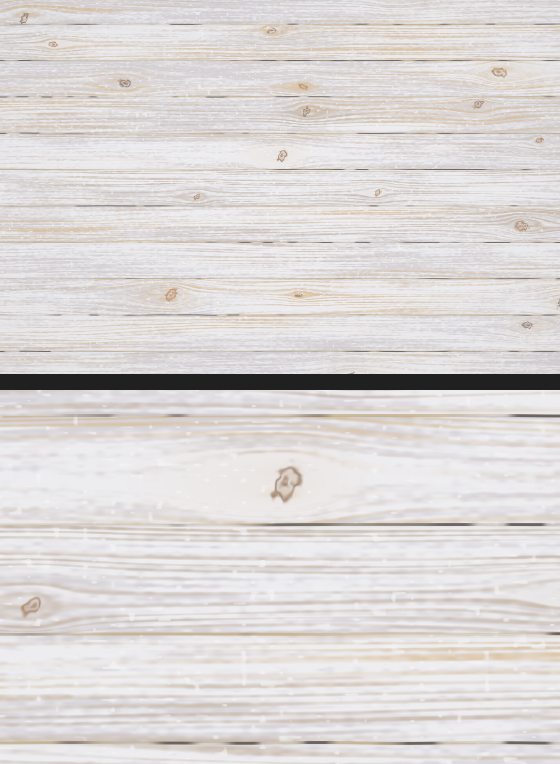
Top: the whole. Bottom: its middle third, enlarged.
Reproduce this texture procedurally as a WebGL 1 fragment shader.

```glsl
precision highp float;
// Whitewashed horizontal boards: thin broken seams split the canvas into
// planks. Fine growth lines flow around hashed knots, and worn paint lets
// warm wood show through along those lines in long patches.

uniform vec2 u_resolution;

// Lengths are fractions of the canvas height.
const float PLANK_PITCH = 0.0972;
const float FIRST_SEAM = 0.0605;
const float SEAM_HALF_WIDTH = 0.0013;
const float KNOT_SPACING = 0.6;
const float KNOT_CHANCE = 0.75;
const float KNOT_MIN = 0.009;
const float KNOT_MAX = 0.021;
const float GRAIN_SPACING = 0.0088;
const float GRAIN_WAVE = 0.020;
const float WEAR_AMOUNT = 0.95;

const vec3 PAINT = vec3(0.922, 0.920, 0.932);
const vec3 PAINT_SHADE = vec3(0.835, 0.822, 0.840);
const vec3 PAINT_FLECK = vec3(0.95, 0.95, 0.96);
const vec3 WOOD = vec3(0.85, 0.75, 0.61);
const vec3 WOOD_GREY = vec3(0.77, 0.72, 0.68);
const vec3 KNOT_WARM = vec3(0.74, 0.57, 0.40);
const vec3 KNOT_GREY = vec3(0.50, 0.44, 0.42);
const vec3 SEAM_TAN = vec3(0.76, 0.68, 0.54);
const vec3 SEAM_DARK = vec3(0.38, 0.34, 0.31);

float hash(vec2 p) {
  vec3 q = fract(vec3(p.xyx) * 0.1031);
  q += dot(q, q.yzx + 33.33);
  return fract((q.x + q.y) * q.z);
}

float noise(vec2 p) {
  vec2 i = floor(p);
  vec2 f = fract(p);
  f = f * f * (3.0 - 2.0 * f);
  float low = mix(hash(i), hash(i + vec2(1.0, 0.0)), f.x);
  float high = mix(hash(i + vec2(0.0, 1.0)), hash(i + 1.0), f.x);
  return mix(low, high, f.y);
}

// Returns grain bend, halo, knot mask and knot greyness.
vec4 knots(vec2 p, float plank) {
  vec4 result = vec4(0.0);
  float cell = floor(p.x / KNOT_SPACING);
  for (int i = -1; i <= 1; i++) {
    vec2 id = vec2(cell + float(i), plank) + 40.0;
    if (hash(id) > KNOT_CHANCE) continue;
    float size = mix(KNOT_MIN, KNOT_MAX, hash(id + 11.3));
    vec2 spot = vec2(mix(0.1, 0.9, hash(id + 23.7)), mix(0.15, 0.85, hash(id + 37.1)));
    vec2 d = p - vec2((cell + float(i) + spot.x) * KNOT_SPACING,
                      FIRST_SEAM + (plank + spot.y) * PLANK_PITCH);

    // Streamlines around an obstacle that is longer on one side.
    float side = hash(id + 81.0) < 0.5 ? -1.0 : 1.0;
    float reach = size * size * 2.4;
    vec2 e = d * vec2(d.x * side > 0.0 ? 0.3 : 0.6, 1.0);
    float r2 = dot(e, e);
    result.x -= d.y * reach / (r2 + reach * 0.6);
    result.y += exp(-r2 / (reach * 1.6));

    // Tilted oval core, densest in the middle and along a soft rim.
    float tilt = (hash(id + 51.9) - 0.3) * 1.6;
    vec2 t = vec2(cos(tilt) * d.x + sin(tilt) * d.y, cos(tilt) * d.y - sin(tilt) * d.x);
    float radius = length(t * vec2(0.8, 1.35)) / size + (noise(p * 190.0) - 0.5) * 0.5;
    float ring = 0.62 + 0.38 * cos((radius - 0.65) * 10.0);
    float core = (1.0 - smoothstep(0.6, 1.05, radius)) * ring;
    result.z = max(result.z, core);
    result.w = mix(result.w, hash(id + 67.0), step(0.001, core));
  }
  return result;
}

void main() {
  vec2 p = gl_FragCoord.xy / u_resolution.y;
  float pixel = 1.0 / u_resolution.y;
  float row = (p.y - FIRST_SEAM) / PLANK_PITCH;
  float plank = floor(row);
  float shift = (plank + 3.0) * 17.3;
  vec4 knot = knots(p, plank);

  // Growth lines of uneven spacing follow a wavy, knot-bent height.
  float wave = noise(vec2(p.x * 1.8 + shift, fract(row) * 1.5)) - 0.5;
  float level = p.y + 1.0 + knot.x + wave * GRAIN_WAVE;
  float phase = level / GRAIN_SPACING + 1.8 * noise(vec2(p.x * 1.5 + shift, level * 70.0));
  float ridge = 0.5 + 0.5 * sin(6.28318 * phase);
  float strength = noise(vec2(p.x * 2.5 + shift, level * 130.0));
  float fiber = noise(vec2(p.x * 9.0 + shift, level * 330.0));
  float streak = smoothstep(0.45, 1.0, 0.5 * ridge + 0.35 * strength + 0.3 * fiber);

  // Paint wear: long patches, dry-brush breaks and crosswise saw marks.
  float worn = smoothstep(0.25, 0.7, noise(vec2(p.x * 1.9 + shift, p.y * 24.0 + shift)));
  worn = min(worn + knot.y * 0.6, 1.0);
  float brush = noise(p * vec2(120.0, 300.0) + shift);
  float saw = noise(vec2(p.x * 150.0, p.y * 60.0 + shift));
  float sawPatch = smoothstep(0.5, 0.75, noise(vec2(p.x * 2.5 + shift, p.y * 20.0)));
  float wear = streak * mix(0.22, 1.0, worn) * mix(0.6, 1.0, brush);
  wear *= 1.0 - 0.7 * sawPatch * saw;

  // Thin grey streaks in the paint, heavier in broad zones.
  float zone = noise(vec2(p.x * 2.3 + shift, p.y * 17.0 + 5.0));
  float shade = 0.4 * fiber + 0.35 * zone + 0.25 * brush;
  vec3 color = mix(PAINT, PAINT_SHADE, smoothstep(0.3, 0.78, shade));
  float greyWood = smoothstep(0.45, 0.85, noise(vec2(p.x * 1.4 + 8.0, row * 1.3 + shift)));
  vec3 wood = mix(WOOD, WOOD_GREY, greyWood * 0.8);
  color = mix(color, wood, min(wear * WEAR_AMOUNT + knot.y * 0.16, 1.0));
  color = mix(color, mix(KNOT_WARM, KNOT_GREY, knot.w), knot.z * mix(0.55, 0.95, brush));
  float fleck = smoothstep(0.82, 0.96, noise(p * vec2(120.0, 210.0) + 71.0));
  color = mix(color, PAINT_FLECK, fleck * 0.6);

  // Seams are mostly painted or tan, with scattered short dark gaps.
  float seam = floor(row + 0.5);
  float seamShift = (seam + 3.0) * 29.7;
  float wobble = (noise(vec2(p.x * 14.0, seamShift)) - 0.5) * 0.001;
  float offset = (row - seam) * PLANK_PITCH + wobble;
  float gap = 1.0 - smoothstep(SEAM_HALF_WIDTH - 0.6 * pixel, SEAM_HALF_WIDTH + 0.6 * pixel, abs(offset));
  float run = noise(vec2(p.x * 2.5, seamShift));
  float dash = noise(vec2(p.x * 32.0, seamShift));
  float dark = smoothstep(0.5, 0.72, 0.5 * run + 0.5 * dash);
  float open = mix(0.25, 0.85, smoothstep(0.2, 0.75, noise(vec2(p.x * 6.0 + 9.0, seamShift))));
  color *= 1.0 - 0.04 * exp(-abs(offset) / 0.003);
  color = mix(color, mix(SEAM_TAN, SEAM_DARK, dark), gap * max(open, dark * 0.9));

  // Gentle falloff toward the canvas edges.
  vec2 fromCenter = gl_FragCoord.xy / u_resolution - 0.5;
  color *= 1.012 - 0.08 * dot(fromCenter, fromCenter);
  gl_FragColor = vec4(color, 1.0);
}
```
